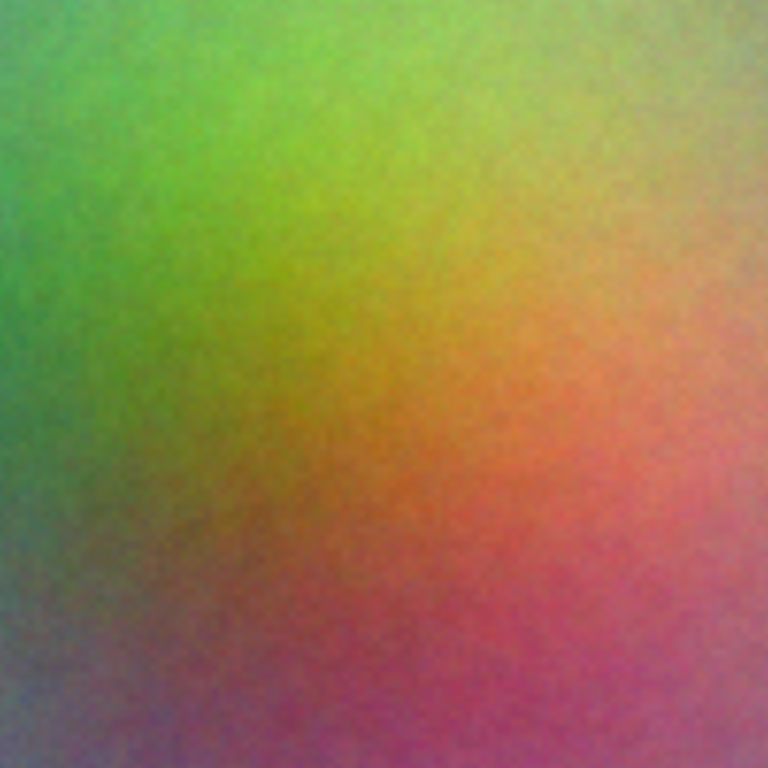
Write a Shadertoy shader that draws this background.

```glsl
const float PI = 3.14159265;

// Three independent random values per lattice point, in 0..1
vec3 hash3(vec2 cell) {
    vec3 p = fract(cell.xyx * vec3(0.1031, 0.1030, 0.0973));
    p += dot(p, p.yxz + 33.33);
    return fract((p.xxy + p.yzz) * p.zyx);
}

// Smooth coloured value noise, centred on zero
vec3 colourNoise(vec2 p) {
    vec2 cell = floor(p);
    vec2 f = fract(p);
    f = f * f * (3.0 - 2.0 * f);
    vec3 low = mix(hash3(cell), hash3(cell + vec2(1.0, 0.0)), f.x);
    vec3 high = mix(hash3(cell + vec2(0.0, 1.0)), hash3(cell + vec2(1.0, 1.0)), f.x);
    return mix(low, high, f.y) - 0.5;
}

// Octaves of grain, each half as fine as the last
vec3 grain(vec2 uv, float cells, float strength, float gain) {
    vec3 total = vec3(0.0);
    for (int octave = 0; octave < 3; octave++) {
        total += strength * colourNoise(uv * cells + 17.37 * float(octave));
        cells *= 0.5;
        strength *= gain;
    }
    return total;
}

// Wave along one axis whose strength swells with the given bump
float swellingWave(float phase, float bump, float edgeAmp, float swell) {
    return sin(phase) * (edgeAmp + swell * bump);
}

// Soft well: floorLevel at the centre, rising to floorLevel + rise
float softWell(vec2 p, vec2 centre, float tightness, float floorLevel, float rise) {
    vec2 d = p - centre;
    return floorLevel + rise * (1.0 - exp(-tightness * dot(d, d)));
}

// Red grows rightwards, green upwards, blue outwards
vec3 colourField(vec2 uv) {
    vec2 bump = sin(PI * uv);
    float red = 0.50 + 0.035 * bump.y
              + swellingWave(3.4 * (uv.x - 0.35), bump.y * bump.y, 0.14, 0.16);
    float green = 0.515 + swellingWave(3.6 * (uv.y - 0.51), bump.x, 0.14, 0.13);
    float blue = softWell(uv, vec2(0.37, 0.53), 5.0, 0.095, 0.39);
    return vec3(red, green, blue);
}

void mainImage(out vec4 fragColor, in vec2 fragCoord) {
    vec2 uv = fragCoord / iResolution.xy;
    vec3 colour = colourField(uv) + grain(uv, 100.0, 0.045, 0.8);
    fragColor = vec4(clamp(colour, 0.0, 1.0), 1.0);
}
```
